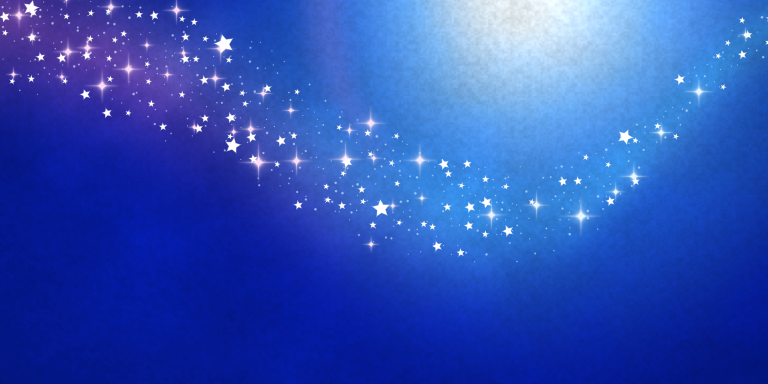
This background is drawn by a WebGL 1 fragment shader. Its source:

```glsl
precision highp float;
// A stream of stars and glints curving across a mottled blue sky under a bright glow.
uniform vec2 u_resolution;

#define GLOW_CENTER vec2(1.36, 1.06)
#define STREAM_TURN 1.36
#define STREAM_MID 0.69
#define STREAM_SWING 0.25
#define DEEP_BLUE vec3(0.015, 0.10, 0.61)
#define MID_BLUE vec3(0.13, 0.38, 0.82)
#define SKY_BLUE vec3(0.43, 0.69, 0.95)
#define GLOW_WHITE vec3(0.94, 0.98, 1.0)
#define PURPLE_HAZE vec3(0.40, 0.25, 0.62)
#define TEAL_HAZE vec3(0.22, 0.57, 0.89)
#define GRAIN 0.07

const float PI = 3.14159265;

float hash(vec2 p) {
  return fract(sin(dot(p, vec2(127.1, 311.7))) * 43758.545);
}

float noise(vec2 p) {
  vec2 i = floor(p), f = fract(p);
  f = f * f * (3.0 - 2.0 * f);
  return mix(mix(hash(i), hash(i + vec2(1.0, 0.0)), f.x),
             mix(hash(i + vec2(0.0, 1.0)), hash(i + 1.0), f.x), f.y);
}

float fbm(vec2 p) {
  float sum = 0.0, amp = 0.5;
  for (int i = 0; i < 5; i++) {
    sum += amp * noise(p);
    p = p * 2.03 + 17.3;
    amp *= 0.5;
  }
  return sum;
}

// Signed height above the stream's centre line, in half widths
float streamOffset(vec2 p) {
  float t = p.x < STREAM_TURN ? p.x / STREAM_TURN : 1.0 + (p.x - STREAM_TURN) / 0.75;
  float halfWidth = mix(0.19, 0.075, smoothstep(0.7, 1.95, p.x));
  return (p.y - STREAM_MID - STREAM_SWING * cos(PI * t)) / halfWidth;
}

float disc(vec2 p, float radius, float aa) {
  return 1.0 - smoothstep(-aa, aa, length(p) - radius);
}

// Five-pointed star, folded into half of one point
float star(vec2 p, float radius, float turn, float aa) {
  float a = abs(mod(atan(p.x, p.y) + turn, 0.4 * PI) - 0.2 * PI);
  vec2 q = length(p) * vec2(cos(a), sin(a));
  float d = dot(q - vec2(radius, 0.0), vec2(0.443, 0.896));
  return 1.0 - smoothstep(-aa, aa, d);
}

// Four thin rays with a soft core
float glint(vec2 p, float reach, float aa) {
  vec2 a = abs(p);
  vec2 fade = max(1.0 - a / reach, 0.0);
  vec2 thin = exp(-a / (0.03 * reach + 0.4 * aa));
  float rays = fade.x * thin.y + fade.y * thin.x;
  float core = exp(-dot(p, p) / (0.03 * reach * reach));
  float halo = exp(-dot(p, p) / (0.16 * reach * reach));
  return min(0.8 * rays + 0.8 * core + 0.22 * halo, 1.0);
}

// Jittered grid of shapes kept inside the stream: kind 0 disc, 1 star, 2 glint
float scatter(vec2 p, float cell, float density, vec2 sizes, int kind, float seed, float aa) {
  float cover = 0.0;
  for (int j = -1; j <= 1; j++) {
    for (int i = -1; i <= 1; i++) {
      vec2 id = floor(p / cell) + vec2(float(i), float(j));
      vec2 key = id + seed;
      vec2 jitter = vec2(hash(key + 3.1), hash(key + 7.7));
      vec2 center = (id + 0.15 + 0.7 * jitter) * cell;
      float inside = 1.0 - smoothstep(0.55, 1.15, abs(streamOffset(center)));
      if (hash(key + 13.3) < density * inside) {
        float pick = hash(key + 23.9);
        float size = mix(sizes.x, sizes.y, pick * pick);
        vec2 q = p - center;
        float shape = kind == 0 ? disc(q, size, aa)
                    : kind == 1 ? star(q, size, 0.2 * PI + 0.8 * (pick - 0.5), aa)
                    : glint(q, size, aa);
        cover = max(cover, shape);
      }
    }
  }
  return cover;
}

void main() {
  vec2 p = gl_FragCoord.xy / u_resolution.y;
  float aa = 0.8 / u_resolution.y;

  // Sky glow, narrower toward the left
  vec2 g = p - GLOW_CENTER;
  g.x *= g.x < 0.0 ? 1.22 : 0.95;
  float cloud = fbm(p * 5.0) - 0.48;
  float d = length(g) + 0.12 * cloud;
  vec3 color = mix(MID_BLUE, DEEP_BLUE, smoothstep(0.5, 1.12, d));
  color = mix(SKY_BLUE, color, smoothstep(0.28, 0.68, d));
  color = mix(GLOW_WHITE, color, smoothstep(0.06, 0.40, d));

  // Coloured haze along the stream, and a pale arc at the glow's left rim
  float s = streamOffset(p);
  float haze = exp(-0.85 * s * s) * (0.78 + 0.7 * cloud);
  vec3 hazeColor = mix(PURPLE_HAZE, TEAL_HAZE, smoothstep(0.1, 1.3, p.x + 0.25 * s));
  color = mix(color, hazeColor, clamp(haze, 0.0, 1.0));
  float rim = exp(-pow((d - 0.62) / 0.06, 2.0)) * (1.0 - smoothstep(0.85, 1.1, p.x));
  color = mix(color, vec3(0.50, 0.48, 0.84), 0.4 * rim);

  // Paper mottling, grain and darker lower corners
  float grain = noise(p * 190.0) + noise(p * 90.0) - 1.0;
  color *= 1.0 + 0.3 * cloud + GRAIN * grain;
  color *= 1.0 - 0.16 * smoothstep(0.6, 1.3, length((p - vec2(1.0, 0.6)) * vec2(0.9, 1.2)));

  // Dust, small stars, large stars and glints
  float dust = scatter(p, 0.022, 0.5, vec2(0.0010, 0.0032), 0, 11.0, aa);
  float small = scatter(p, 0.062, 0.75, vec2(0.007, 0.015), 1, 37.0, aa);
  float large = scatter(p, 0.17, 0.4, vec2(0.020, 0.028), 1, 59.0, aa);
  float sparks = scatter(p, 0.105, 0.8, vec2(0.022, 0.062), 2, 83.0, aa);
  vec3 sparkColor = mix(vec3(1.0, 0.86, 0.97), vec3(0.90, 0.97, 1.0), smoothstep(0.6, 1.6, p.x));
  color = mix(color, vec3(0.80, 0.90, 1.0), 0.7 * dust);
  color = mix(color, sparkColor, sparks);
  color = mix(color, vec3(1.0), max(small, large));

  gl_FragColor = vec4(clamp(color, 0.0, 1.0), 1.0);
}
```
